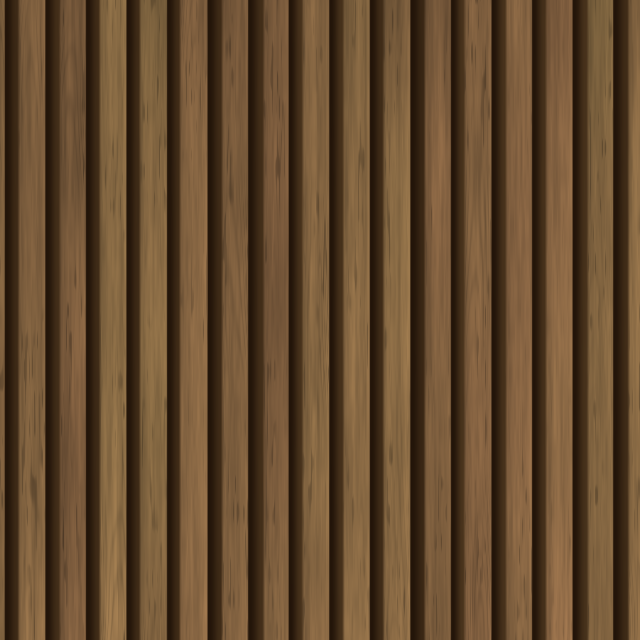
Give the GLSL for this texture, as a Shadertoy shader.

```glsl
// Vertical wooden slats, lit from the right, with shadowed grooves between them.
// Each slat gets its own tint, groove width and stretched-noise grain;
// a warped ring field adds faint arched figure to the faces.

#define SLATS 15.78        // slats across the canvas
#define FIRST_EDGE 0.14    // right edge of the cut slat at the left, in slats
#define GROOVE 0.33        // shadowed share of each slat
#define EDGE_SOFT 0.045    // softness of the slat edges, in slats
#define GRAIN 0.17         // strength of the fine grain
#define FLECKS 0.20        // strength of the dark pores
#define DEEP_SHADOW vec3(0.135, 0.080, 0.035)
#define SIDE_FACE vec3(0.285, 0.200, 0.110)
#define RED_WOOD vec3(0.470, 0.340, 0.230)
#define OLIVE_WOOD vec3(0.510, 0.405, 0.255)

float hash(vec2 p) {
    p = fract(p * vec2(0.1031, 0.1137));
    p += dot(p, p.yx + 33.33);
    return fract((p.x + p.y) * p.x * 7.13);
}

float noise(vec2 p) {
    vec2 cell = floor(p), t = fract(p);
    t = t * t * (3.0 - 2.0 * t);
    return mix(mix(hash(cell), hash(cell + vec2(1, 0)), t.x),
               mix(hash(cell + vec2(0, 1)), hash(cell + vec2(1, 1)), t.x), t.y);
}

// Streaks along the slat, from broad bands to fine fibres, centred on zero
float grain(vec2 p) {
    return 0.40 * noise(p * vec2(7.0, 2.5)) + 0.35 * noise(p * vec2(17.0, 9.0))
         + 0.25 * noise(p * vec2(33.0, 30.0)) - 0.5;
}

// Faint arched growth rings, shown only in patches
float figure(vec2 p, float across, float seed) {
    float bend = across - 0.65 + 0.25 * (noise(vec2(seed, p.y * 4.0)) - 0.5);
    float rings = p.y * 9.0 + 40.0 * bend * bend + 3.0 * noise(p * vec2(3.0, 5.0));
    float patchMask = smoothstep(0.55, 0.85, noise(vec2(seed * 3.7, p.y * 3.0)));
    return patchMask * pow(0.5 + 0.5 * sin(rings * 5.0), 3.0);
}

void mainImage(out vec4 fragColor, in vec2 fragCoord) {
    vec2 uv = fragCoord / iResolution.xy;
    float x = uv.x * SLATS - FIRST_EDGE;
    float id = floor(x) + 20.0;
    float across = fract(x);                  // 0 in the groove, 1 at the right edge
    float soft = max(EDGE_SOFT, SLATS / iResolution.x);
    float seed = hash(vec2(id * 5.3, 11.7)) * 90.0;
    vec2 p = vec2(across + id * 3.0, uv.y + seed);

    // Wood tint, drifting slowly along each slat
    float hue = 0.65 * hash(vec2(id * 9.1, 4.6)) + 0.35 * noise(vec2(id * 7.0, uv.y * 3.0));
    vec3 wood = mix(RED_WOOD, OLIVE_WOOD, hue);
    float tone = 0.90 + 0.13 * hash(vec2(id * 3.9, 27.2))
               + 0.14 * noise(vec2(id * 5.0 + 2.0, uv.y * 4.0));
    tone *= mix(1.04, 0.95, uv.y);

    // Grain, pores and figure
    float streak = grain(p);
    float pores = smoothstep(0.68, 0.92, noise(p * vec2(24.0, 22.0) + 5.0))
                * smoothstep(0.35, 0.75, noise(p * vec2(4.0, 6.0) + 9.0));
    float texture1 = 1.0 + GRAIN * 2.0 * streak - FLECKS * pores
                   - 0.09 * figure(p, across, seed);
    vec3 face = wood * tone * texture1;

    // Groove: deep shadow, then the dim side of the slat
    float groove = GROOVE + 0.07 * (hash(vec2(id * 6.7, 15.4)) - 0.5);
    float sideLight = smoothstep(0.02, groove * 0.85, across);
    sideLight *= 0.55 + 0.45 * hash(vec2(id * 8.3, 31.9));
    vec3 shade = mix(DEEP_SHADOW, SIDE_FACE, sideLight) * (1.0 + 0.5 * GRAIN * streak);

    // Face light: soft left arris, faint glint before the sharp right edge
    float left = smoothstep(groove - soft, groove + soft, across);
    float right = 1.0 - smoothstep(1.0 - soft, 1.0, across);
    float glint = smoothstep(0.88, 0.92, across) * right;
    face *= 0.92 + 0.09 * smoothstep(groove, groove + 0.25, across) + 0.05 * glint;

    vec3 color = mix(shade, face, left);
    color = mix(DEEP_SHADOW, color, right);
    fragColor = vec4(color, 1.0);
}
```
